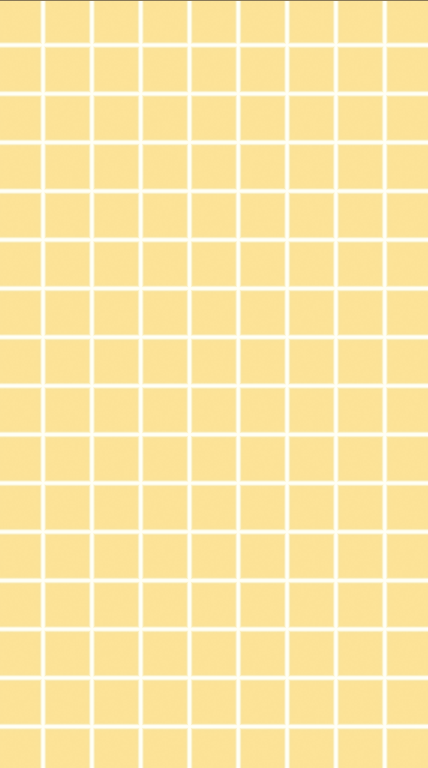
Write a Shadertoy shader that draws this pattern.

```glsl
// Butter-yellow square tiles divided by thin off-white grid lines.
// The distance to the nearest line of each repeated axis gives soft strokes;
// a faint cooler halo borders each tile and a hairline closes the top edge.

#define PITCH vec2(0.06355, 0.06338)      // tile spacing, in canvas heights
#define FIRST_LINE vec2(0.0561, 0.0587)   // first line from left and from top
#define LINE_WIDTH 0.0056
#define SOFTNESS 0.0020
#define HALO_WIDTH 0.0022
#define TOP_EDGE 0.0012
#define TILE_COLOR vec3(0.990, 0.888, 0.590)
#define LINE_COLOR vec3(1.000, 1.000, 0.960)
#define HALO_SHIFT vec3(-0.024, 0.000, 0.024)
#define EDGE_COLOR vec3(0.50, 0.44, 0.32)
#define GRAIN 0.004

float hash(vec2 p) {
    p = fract(p * vec2(0.1031, 0.1173));
    p += dot(p, p.yx + 33.33);
    return fract((p.x + p.y) * p.x * 17.0);
}

// Distance on each axis to the centre of its nearest grid line.
vec2 gridDistance(vec2 p) {
    vec2 cell = fract((p - FIRST_LINE) / PITCH + 0.5) - 0.5;
    return abs(cell) * PITCH;
}

void mainImage(out vec4 fragColor, in vec2 fragCoord) {
    // Height units, measured from the top left.
    vec2 p = vec2(fragCoord.x, iResolution.y - fragCoord.y) / iResolution.y;
    float pixel = 1.0 / iResolution.y;

    // Soft strokes along both axes.
    vec2 d = gridDistance(p);
    float gap = min(d.x, d.y) - 0.5 * LINE_WIDTH;
    float soft = max(SOFTNESS, 0.75 * pixel);
    float line = 1.0 - smoothstep(-soft, soft, gap);

    // Tile with faint grain and a halo beside the strokes.
    float grain = hash(floor(p * 512.0)) - 0.5;
    float halo = exp(-max(gap, 0.0) / HALO_WIDTH);
    vec3 tile = TILE_COLOR + HALO_SHIFT * halo + GRAIN * grain;
    vec3 color = mix(tile, LINE_COLOR, line);

    // Hairline along the top edge, weighted by pixel coverage.
    float edge = clamp((TOP_EDGE - p.y) / pixel + 0.5, 0.0, 1.0);
    color = mix(color, EDGE_COLOR, edge);

    fragColor = vec4(color, 1.0);
}
```
